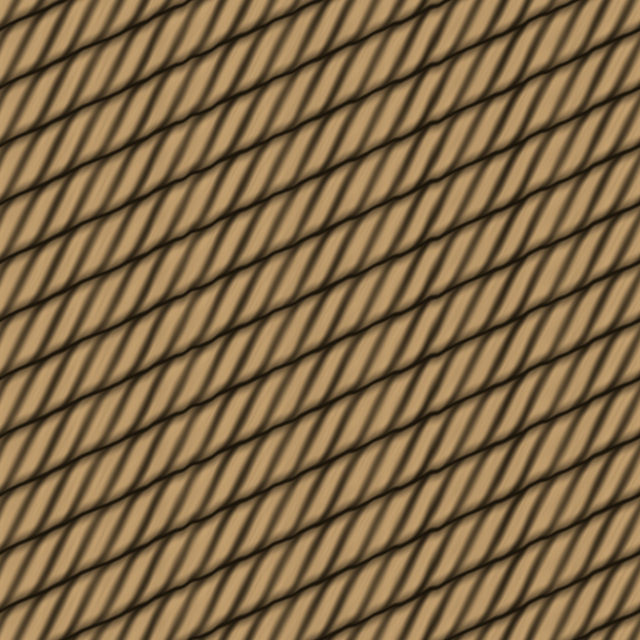
Give the GLSL for this pattern, as a Shadertoy shader.

```glsl
// Twisted ropes laid side by side on a rising diagonal, eleven down and five across.
// Each rope is a cylinder: asin() of the height across it bends the strand
// grooves into helices; dark seams, groove depth and fibres are shaded on top.

float hash(vec2 p) {
    vec3 q = fract(vec3(p.xyx) * 0.1031);
    q += dot(q, q.yzx + 33.33);
    return fract((q.x + q.y) * q.z);
}

float noise(vec2 p) {
    vec2 cell = floor(p), f = fract(p);
    f = f * f * (3.0 - 2.0 * f);
    return mix(mix(hash(cell), hash(cell + vec2(1, 0)), f.x),
               mix(hash(cell + vec2(0, 1)), hash(cell + vec2(1, 1)), f.x), f.y);
}

void mainImage(out vec4 fragColor, in vec2 fragCoord) {
    vec2 uv = fragCoord / iResolution.xy;

    // Position across the rope: -1 and 1 at the seams, 0 on the axis
    float lane = 11.0 * uv.y - 5.0 * uv.x + 0.04 * (noise(vec2(uv.x * 70.0, 3.0)) - 0.5);
    float across = 2.0 * (fract(lane + 0.5) - 0.5);
    float seamDistance = 1.0 - abs(across);

    // Twenty helical strands along the rope, with a groove mid-cell
    float twist = 20.0 * uv.x - 0.55 * asin(clamp(across, -0.985, 0.985)) - 0.18;
    float grooveDistance = abs(fract(twist) - 0.5);

    // Groove depth swells and fades along the rope, with a little chance per strand
    float swell = 0.5 + 0.5 * cos(6.28318 * (7.0 * uv.x - 0.6));
    float grooveLight = 0.36 - 0.20 * swell + 0.10 * (hash(vec2(floor(twist), 7.0)) - 0.5);
    float strand = mix(grooveLight, 1.0, smoothstep(0.0, 0.35, grooveDistance));

    // Rounded flanks and a thin seam line between neighbouring ropes
    float flank = mix(0.42, 1.0, smoothstep(0.0, 0.45, seamDistance));
    float seam = smoothstep(0.0, 0.11 + 0.03 * swell, seamDistance);

    // Fine fibres follow the strands
    float fibre = noise(vec2(twist * 9.0, across * 2.0 + 40.0)) - 0.5;
    float light = strand * flank * seam * (1.0 + 0.09 * fibre);

    vec3 color = mix(vec3(0.10, 0.075, 0.035), vec3(0.735, 0.60, 0.415), light);
    fragColor = vec4(color, 1.0);
}
```
